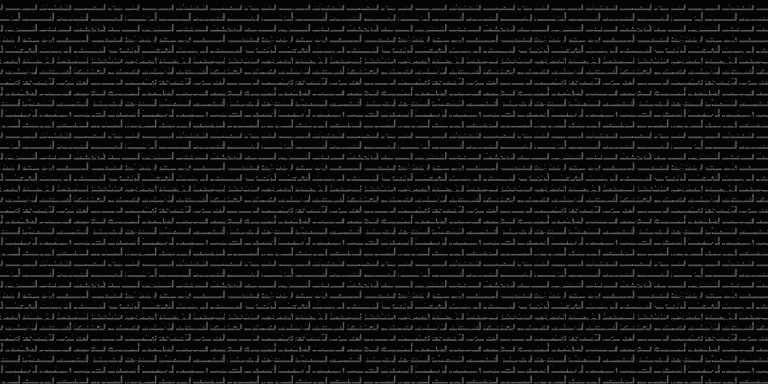
Write a Shadertoy shader that draws this pattern.

```glsl
// Dark running-bond brickwork, lit only along the bottom and right brick edges.
// Distance functions draw the edges; periodic gradient noise chips them and
// scatters specks above, repeating every 4 bricks by 12 courses.

const float COURSES = 36.0;            // courses down the canvas
const float BRICK_LENGTH = 3.2;        // all lengths are in course heights
const vec2 TILE = vec2(4.0, 12.0);     // bricks and courses per repeat
const vec2 ORIGIN = vec2(0.37, 0.045); // brick cell start, foot of the lit edge
const float MORTAR = 0.2;              // dark gap under the lit edge
const float EDGE = 0.15;               // thickness of the lit edges
const float EDGE_LEFT = 0.14;
const float EDGE_RIGHT = 3.10;
const vec2 GRAIN = vec2(3.75, 4.0);    // noise cells per course height
const float GRAIN_PERIOD = 48.0;       // noise cells per repeat, both ways
const float WORN_COURSE = 6.8;         // most worn course, from the top
const float WEAR_SWING = 0.22;         // how far wear differs between courses
const vec3 BASE_COLOR = vec3(0.014);
const vec3 EDGE_COLOR = vec3(0.345);

float hash(vec2 p) {
    vec3 q = fract(vec3(p.xyx) * 0.1031);
    q += dot(q, q.yzx + 33.33);
    return fract((q.x + q.y) * q.z);
}

float cornerGradient(vec2 cell, vec2 offset, float seed) {
    float angle = 6.28318 * hash(mod(cell, GRAIN_PERIOD) + seed);
    return dot(vec2(cos(angle), sin(angle)), offset);
}

// Gradient noise that wraps with the repeat
float grainNoise(vec2 p, float seed) {
    vec2 i = floor(p), f = p - i;
    vec2 w = f * f * f * (f * (f * 6.0 - 15.0) + 10.0);
    vec2 e = vec2(1.0, 0.0);
    float low = mix(cornerGradient(i, f, seed),
                    cornerGradient(i + e.xy, f - e.xy, seed), w.x);
    float high = mix(cornerGradient(i + e.yx, f - e.yx, seed),
                     cornerGradient(i + e.xx, f - e.xx, seed), w.x);
    return mix(low, high, w.y);
}

float boxDistance(vec2 p, vec2 low, vec2 high) {
    vec2 d = abs(p - 0.5 * (low + high)) - 0.5 * (high - low);
    return length(max(d, 0.0)) + min(max(d.x, d.y), 0.0);
}

// Share of a one-pixel box on the inner side of an edge
float coverage(float distance, float pixel) {
    return clamp(0.5 - distance / pixel, 0.0, 1.0);
}

void mainImage(out vec4 fragColor, in vec2 fragCoord) {
    float pixel = COURSES / iResolution.y;
    vec2 p = fragCoord * pixel;

    // Brick cell, with every other course shifted by half a brick
    vec2 wall = p - ORIGIN + vec2(0.0, MORTAR);
    float course = floor(wall.y);
    wall.x += 0.5 * BRICK_LENGTH * (1.0 - mod(course, 2.0));
    float column = floor(wall.x / BRICK_LENGTH);
    vec2 q = vec2(wall.x - column * BRICK_LENGTH, wall.y - course - MORTAR);
    vec2 id = mod(vec2(column, course), TILE);

    // Wear swells and fades gently over the courses of each repeat
    float fromTop = mod(COURSES - 1.0 - course, TILE.y);
    float wear = 0.42 + WEAR_SWING * cos(6.28318 * (fromTop - WORN_COURSE) / TILE.y);
    wear += 0.4 * (hash(id + 17.0) - 0.5);

    // Bottom edge, broken by chips, and right edge of uneven height
    float chip = grainNoise(p * GRAIN, 91.0);
    float thinning = 0.16 * smoothstep(0.22, 0.45, chip) * (0.4 + wear);
    float bottom = boxDistance(q, vec2(EDGE_LEFT, 0.0), vec2(EDGE_RIGHT, EDGE));
    float height = mix(0.42, 0.8, hash(id + 5.0));
    float right = boxDistance(q, vec2(EDGE_RIGHT - EDGE, 0.0),
                              vec2(EDGE_RIGHT, height));
    float lit = max(coverage(bottom + thinning, pixel),
                    coverage(right + 0.5 * thinning, pixel));

    // Ragged burrs and loose specks, thinning out up the brick face
    float grain = grainNoise(p * GRAIN, 7.0);
    float threshold = mix(0.4, 0.16, wear) + 0.5 * max(q.y - EDGE, 0.0);
    float speck = (threshold - grain) / GRAIN.y;
    float face = boxDistance(q, vec2(EDGE_LEFT, 0.0), vec2(EDGE_RIGHT, 0.72));
    lit = max(lit, coverage(max(speck, face), 0.6 * pixel));

    fragColor = vec4(mix(BASE_COLOR, EDGE_COLOR, lit), 1.0);
}
```
